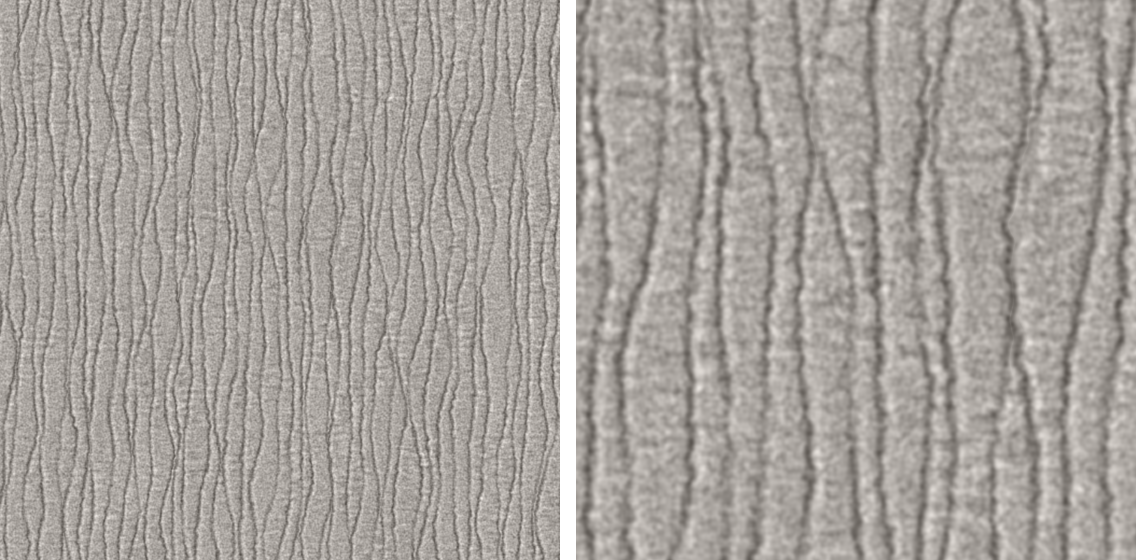
Left: the whole. Right: its middle third, enlarged.
This texture is drawn by a WebGL 2 fragment shader. Its source:

```glsl
#version 300 es
precision highp float;

// Embossed grey wall covering: wandering vertical grooves that meet and part,
// lit from the left so each has a dark wall and a pale lip. The ridges between
// them carry short cross ribs and a fine grain, all made from gradient noise.

uniform vec2 u_resolution;
out vec4 fragColor;

const float GROOVES = 42.0;      // grooves across the canvas
const float BASE_TONE = 0.645;
const vec3 WARM_TINT = vec3(0.02, 0.0, -0.02);

// Two random values in 0..1 for a lattice point
vec2 hash2(vec2 cell) {
    uvec2 q = uvec2(ivec2(cell)) * uvec2(1597334673u, 3812015801u);
    uint h = q.x ^ q.y;
    h = (h ^ (h >> 16)) * 2246822519u;
    h = (h ^ (h >> 13)) * 3266489917u;
    h ^= h >> 16;
    return vec2(h & 65535u, h >> 16) / 65535.0;
}

float cornerSlope(vec2 cell, vec2 offset) {
    return dot(hash2(cell) * 2.0 - 1.0, offset);
}

// Gradient noise, roughly -0.7..0.7
float gradientNoise(vec2 p) {
    vec2 cell = floor(p);
    vec2 f = p - cell;
    vec2 w = f * f * f * (f * (f * 6.0 - 15.0) + 10.0);
    vec2 e = vec2(1.0, 0.0);
    float low = mix(cornerSlope(cell, f), cornerSlope(cell + e.xy, f - e.xy), w.x);
    float high = mix(cornerSlope(cell + e.yx, f - e.yx), cornerSlope(cell + e.xx, f - e.xx), w.x);
    return mix(low, high, w.y);
}

float bump(float d, float width) {
    return exp(-d * d / (width * width));
}

// Sideways position of one groove at height y, in groove spacings
float groovePath(float id, float y) {
    vec2 seed = hash2(vec2(id, 7.0));
    float sway = gradientNoise(vec2(id * 17.37, y * 6.5 + seed.x * 50.0));
    float bend = gradientNoise(vec2(id * 9.71 + 300.0, y * 19.0 + seed.y * 50.0));
    return id + 0.3 * (seed.x - 0.5) + 1.45 * sway + 0.22 * bend;
}

// Dark wall (x) and pale lip (y) of the grooves around a point
vec2 grooveShade(float x, float y, float pixel) {
    vec2 shade = vec2(0.0);
    float nearest = floor(x);
    for (int i = -2; i <= 3; i++) {
        float id = nearest + float(i);
        float d = x - groovePath(id, y);
        float fade = gradientNoise(vec2(id * 5.63 + 80.0, y * 11.0 + id * 0.37));
        float depth = mix(0.5, 1.0, smoothstep(-0.3, 0.15, fade));
        float wall = bump(d, max(0.125, 0.6 * pixel));
        float lip = bump(d - 0.25, max(0.15, 0.6 * pixel));
        shade = max(shade, depth * vec2(wall, lip));
    }
    return shade;
}

// Short horizontal ribs, stronger in some patches
float crossRibs(vec2 p) {
    float patches = smoothstep(-0.25, 0.3, gradientNoise(p * vec2(14.0, 9.0) + 31.0));
    float ribs = gradientNoise(p * vec2(48.0, 135.0) + 57.0);
    return ribs * mix(0.5, 1.2, patches);
}

float fineGrain(vec2 p) {
    return 0.6 * gradientNoise(p * 185.0 + 11.0) + 0.5 * gradientNoise(p * 260.0 + 93.0);
}

void main() {
    float side = min(u_resolution.x, u_resolution.y);
    vec2 p = gl_FragCoord.xy / side;

    // Slow drift, slight lean and rough groove edges
    float drift = 0.9 * gradientNoise(p * vec2(5.0, 3.5) + 19.0) - 1.2 * p.y;
    float rough = 0.2 * gradientNoise(p * vec2(60.0, 85.0) + 41.0);
    float x = p.x * GROOVES + drift + rough;

    vec2 shade = grooveShade(x, p.y, GROOVES / side);
    float ridge = 1.0 - 0.6 * shade.x;

    float tone = BASE_TONE - 0.22 * shade.x + 0.11 * shade.y * (1.0 - 0.6 * shade.x);
    tone += 0.18 * ridge * crossRibs(p);
    tone += 0.25 * fineGrain(p);
    tone += 0.03 * gradientNoise(p * 6.0 + 71.0);

    fragColor = vec4(clamp(vec3(tone) + WARM_TINT, 0.0, 1.0), 1.0);
}
```
